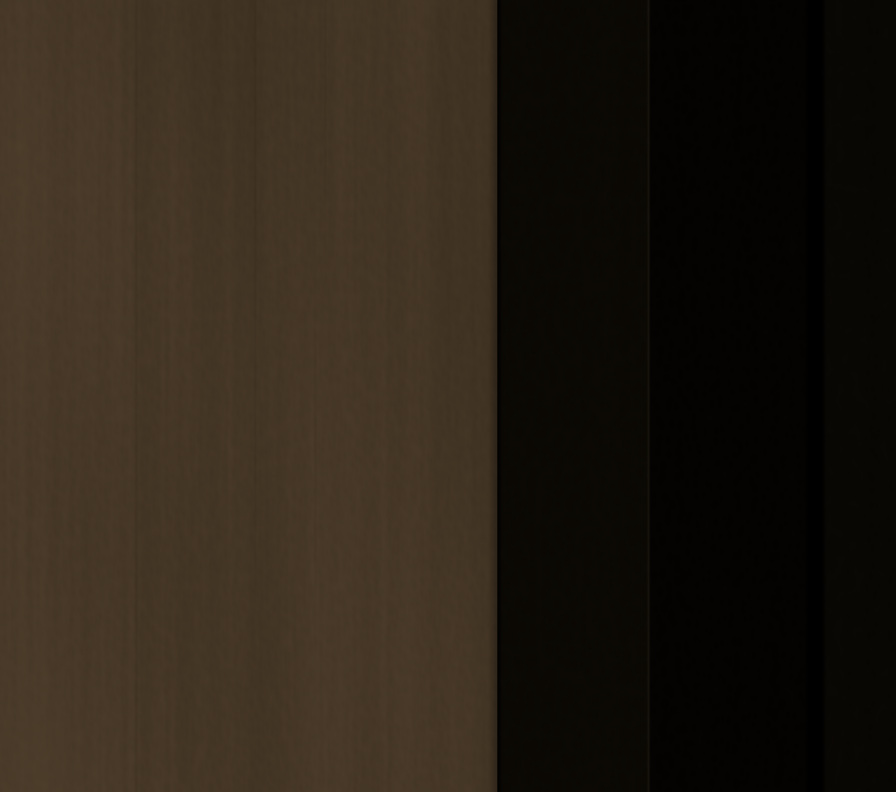
This texture is drawn by a WebGL 2 fragment shader. Its source:

```glsl
#version 300 es
precision highp float;
uniform vec2 u_resolution;
out vec4 fragColor;

// Vertical boundaries, as fractions of the canvas width
const float WOOD_EDGE = 0.555;
const float PANEL_EDGE = 0.724;
const float GROOVE_LEFT = 0.901;
const float GROOVE_RIGHT = 0.920;

const vec3 WOOD_LIGHT = vec3(0.300, 0.240, 0.170);
const vec3 WOOD_DARK = vec3(0.240, 0.187, 0.126);
const vec3 PANEL = vec3(0.044, 0.034, 0.016);
const vec3 RECESS = vec3(0.016, 0.011, 0.004);
const vec3 GROOVE = vec3(0.002, 0.001, 0.001);
const vec3 OUTER = vec3(0.036, 0.028, 0.016);
const vec3 RIM = vec3(0.050, 0.044, 0.032);

const float STREAK_GAIN = 0.17;
const float PORE_GAIN = 0.16;
const float DARK_GRAIN = 0.006;

vec2 hash2(vec2 p) {
  vec3 q = fract(p.xyx * vec3(0.1031, 0.1030, 0.0973));
  q += dot(q, q.yzx + 33.33);
  return fract((q.xx + q.yz) * q.zy);
}

// Distance to the nearest scattered cell point
float cellular(vec2 p) {
  vec2 cell = floor(p);
  vec2 f = fract(p);
  float nearest = 2.0;
  for (int j = -1; j <= 1; j++) {
    for (int i = -1; i <= 1; i++) {
      vec2 o = vec2(float(i), float(j));
      vec2 d = o + hash2(cell + o) - f;
      nearest = min(nearest, dot(d, d));
    }
  }
  return sqrt(nearest);
}

// Long vertical fibres that fade in and out along their length
float fibres(vec2 p) {
  float sum = 0.0;
  float freq = 37.0;
  float amp = 0.5;
  for (int i = 0; i < 6; i++) {
    float k = float(i);
    float phase = 1.7 * k + 0.5 * sin(p.y * (2.0 + k) + k * 2.3);
    float fade = 0.65 + 0.35 * sin(p.y * (3.1 + 1.3 * k) + p.x * 19.0 + k);
    sum += amp * fade * sin(p.x * freq + phase + 1.5 * sin(p.x * freq * 0.37 + k));
    freq *= 1.63;
    amp *= 0.86;
  }
  return sum;
}

float line(float x, float centre, float width) {
  float d = (x - centre) / width;
  return exp(-d * d);
}

vec3 woodColour(vec2 uv, vec2 p) {
  // Broad light: paler at the left and foot, darker towards the middle
  float tone = 0.62 - 0.45 * uv.x + 0.10 * sin(uv.x * 17.0 + 1.0);
  tone += 0.07 * sin(uv.y * 7.0 + uv.x * 9.0 + 2.0);
  tone += 0.12 * (1.0 - smoothstep(0.0, 0.4, uv.y));
  tone -= 0.10 * smoothstep(0.75, 1.0, uv.y);
  tone += STREAK_GAIN * fibres(p);

  // Fine pores and small oblique dents
  tone += PORE_GAIN * (cellular(p * vec2(170.0, 42.0)) - 0.5);
  tone += PORE_GAIN * (cellular(vec2(p.x + 0.4 * p.y, p.y) * vec2(95.0, 70.0)) - 0.5);

  // Narrow dark seams
  float seams = 0.30 * line(uv.x, 0.152, 0.0018);
  seams += 0.24 * line(uv.x, 0.285, 0.0015) * smoothstep(0.15, 0.4, uv.y);
  seams += 0.24 * line(uv.x, 0.363, 0.0015) * smoothstep(0.5, 0.9, uv.y);
  seams += 0.26 * line(uv.x, 0.352, 0.0018) * line(uv.y, 0.42, 0.22);
  vec3 colour = mix(WOOD_DARK, WOOD_LIGHT, clamp(tone - seams, -0.35, 1.25));

  // The board rounds off into shadow at its right edge
  return colour * (1.0 - 0.28 * smoothstep(WOOD_EDGE - 0.012, WOOD_EDGE, uv.x));
}

void main() {
  vec2 uv = gl_FragCoord.xy / u_resolution;
  vec2 p = vec2(uv.x * u_resolution.x / u_resolution.y, uv.y);
  float px = 0.75 / u_resolution.x;

  // Dark boards, from left to right
  vec3 colour = mix(PANEL, RECESS, smoothstep(PANEL_EDGE - px, PANEL_EDGE + px, uv.x));
  colour = mix(colour, GROOVE, smoothstep(GROOVE_LEFT - 0.004, GROOVE_LEFT + 0.002, uv.x));
  colour = mix(colour, OUTER, smoothstep(GROOVE_RIGHT - 0.003, GROOVE_RIGHT + 0.003, uv.x));
  float inGroove = line(uv.x, 0.5 * (GROOVE_LEFT + GROOVE_RIGHT), 0.010);
  float grain = cellular(p * vec2(85.0, 55.0)) - 0.5 + 0.25 * fibres(p);
  colour += DARK_GRAIN * grain * (1.0 - inGroove);

  // Faint lit rim and the black gap beside the wood
  colour += RIM * line(uv.x, PANEL_EDGE, 0.0014);
  colour *= 1.0 - 0.8 * line(uv.x, WOOD_EDGE + 0.001, 0.003);

  float woodMask = 1.0 - smoothstep(WOOD_EDGE - px, WOOD_EDGE + px, uv.x);
  colour = mix(colour, woodColour(uv, p), woodMask);
  fragColor = vec4(max(colour, 0.0), 1.0);
}
```
